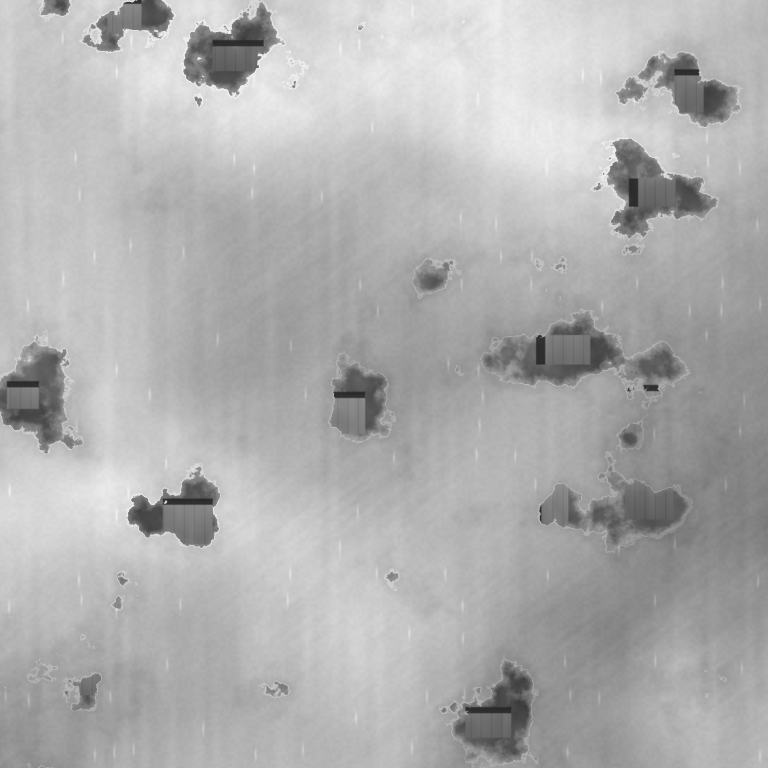
A WebGL 1 fragment shader for this texture:

```glsl
precision highp float;
// Weathered grey plaster wall with ragged holes that bare boards and dark slots.
uniform vec2 u_resolution;

float hash(vec2 p) {
  vec3 q = fract(p.xyx * vec3(0.1031, 0.1030, 0.0973));
  q += dot(q, q.yzx + 33.33);
  return fract((q.x + q.y) * q.z);
}

vec2 hash2(vec2 p) {
  return vec2(hash(p + 11.7), hash(p + 53.1));
}

float noise(vec2 p) {
  vec2 i = floor(p), f = fract(p);
  f = f * f * (3.0 - 2.0 * f);
  return mix(mix(hash(i), hash(i + vec2(1.0, 0.0)), f.x),
             mix(hash(i + vec2(0.0, 1.0)), hash(i + 1.0), f.x), f.y);
}

// Rotated octaves, normalised to 0..1; a higher gain is rougher.
float fbm(vec2 p, float gain) {
  float sum = 0.0, total = 0.0, weight = 1.0;
  for (int i = 0; i < 6; i++) {
    sum += weight * noise(p);
    total += weight;
    weight *= gain;
    p = mat2(1.6, 1.2, -1.2, 1.6) * p + 7.3;
  }
  return sum / total;
}

float box(vec2 p, vec2 halfSize, float soft) {
  vec2 d = abs(p) - halfSize;
  return 1.0 - smoothstep(-soft, soft, max(d.x, d.y));
}

// Cloudy stains, brushed streaks and small pale drips.
float plaster(vec2 uv) {
  vec2 warp = vec2(noise(uv * 4.0 + 3.0), noise(uv * 4.0 + 19.0)) - 0.5;
  float tone = 0.725 + 0.64 * (fbm(uv * vec2(2.6, 3.4) + warp * 0.6 + 4.0, 0.42) - 0.5);
  tone += 0.035 * (noise(uv * vec2(85.0, 7.0)) - 0.5);
  vec2 slant = mat2(0.8, -0.6, 0.6, 0.8) * uv;
  tone += 0.03 * (noise(slant * vec2(14.0, 150.0)) - 0.5) * noise(uv * 6.0 + 40.0);
  tone += 0.025 * (noise(uv * 260.0) - 0.5);

  vec2 grid = uv * vec2(44.0, 26.0), cell = floor(grid);
  vec2 drip = (fract(grid) - 0.3 - 0.4 * hash2(cell)) / vec2(0.07, 0.2);
  return tone + 0.1 * step(0.9, hash(cell + 5.0)) * exp(-dot(drip, drip));
}

void main() {
  vec2 uv = gl_FragCoord.xy / u_resolution.y;
  float px = 1.0 / u_resolution.y;

  // Strongest scattered hole at this point
  vec2 cell = floor(uv * 5.0), offset = vec2(0.0), id = vec2(0.0);
  float reach = -1.0, size = 0.0;
  for (int y = -1; y <= 1; y++) {
    for (int x = -1; x <= 1; x++) {
      vec2 c = cell + vec2(float(x), float(y));
      vec2 q = uv - (c + 0.1 + 0.8 * hash2(c)) / 5.0;
      float radius = mix(-0.03, 0.052, hash(c + 91.0));
      float r = radius - length(q * vec2(0.85, 1.15));
      if (r > reach) {
        reach = r;
        offset = q;
        id = c;
        size = radius;
      }
    }
  }
  float depth = reach + 0.24 * (fbm(uv * 15.0 + 2.0, 0.56) - 0.5);

  // Sooty interior, darker towards the core
  float hole = mix(0.55, 0.33, smoothstep(0.0, 0.035, depth));
  hole += 0.3 * (fbm(uv * 24.0 + 60.0, 0.5) - 0.5);

  // Flat striped board with a black slot along one side
  vec2 halfSize = mix(vec2(0.018, 0.016), vec2(0.036, 0.03), hash2(id + 7.0));
  float bare = step(0.02, size) * smoothstep(0.0, 0.005, depth);
  float stripe = smoothstep(0.75, 1.0, abs(fract(uv.x * 75.0) * 2.0 - 1.0));
  float board = 0.42 + 0.14 * hash(id + 31.0) - 0.04 * stripe;
  board += 0.05 * (noise(uv * vec2(120.0, 14.0)) - 0.5) + 2.0 * offset.y;
  hole = mix(hole, board, 0.85 * bare * box(offset, halfSize, px));
  vec2 slotAt = vec2(0.0, halfSize.y), slotSize = vec2(halfSize.x, 0.004);
  if (hash(id + 77.0) > 0.6) {
    slotAt = vec2(-halfSize.x, 0.0);
    slotSize = vec2(0.006, halfSize.y);
  }
  hole = mix(hole, 0.15, 0.9 * bare * box(offset - slotAt, slotSize, px));

  // Stained surroundings and a pale chipped rim
  float wall = plaster(uv) - 0.05 * smoothstep(-0.06, 0.0, depth);
  float rim = (depth + 0.003) / 0.003;
  wall += 0.09 * exp(-rim * rim);

  float tone = mix(wall, hole, smoothstep(-0.001, 0.003 + px, depth));
  gl_FragColor = vec4(vec3(clamp(tone, 0.08, 0.93)), 1.0);
}
```
